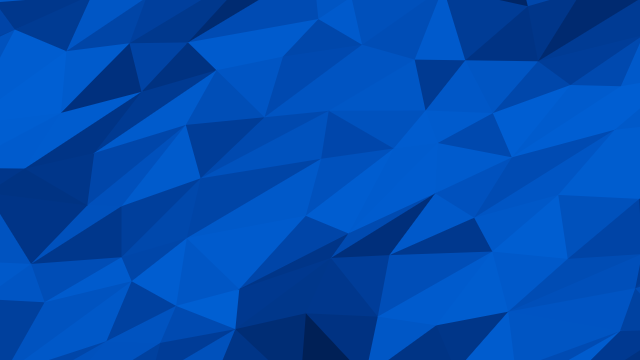
This background is drawn by a WebGL 1 fragment shader. Its source:

```glsl
precision highp float;
// Low-poly background of flat blue facets, stretched along a rising diagonal.

uniform vec2 u_resolution;

// Mesh, in units of canvas height
const vec2 CELL_ACROSS = vec2(0.212, 0.022);
const vec2 CELL_UP = vec2(0.065, 0.150);
const float JITTER = 0.80;         // vertex scatter, below 1 keeps cells simple
const float DIAGONAL_BIAS = 0.003; // preference for rising diagonals
const float SEED = 17.0;

// Shading
const float VERTEX_SHARE = 0.65;   // shade shared by facets around a vertex
const float FACET_SHARE = 0.76;    // shade belonging to one facet
const float BRIGHT_GREEN = 0.375;
const float SHADE_DEPTH = 0.19;
const float SHADOW_DEPTH = 0.09;   // extra drop in the rare darkest facets
const float SHADOW_RARITY = 25.0;

float hash(vec2 p) {
  return fract(sin(dot(p + SEED, vec2(127.1, 311.7))) * 43758.5453);
}

float cross2(vec2 a, vec2 b) {
  return a.x * b.y - a.y * b.x;
}

float signedArea(vec2 a, vec2 b, vec2 c) {
  return cross2(b - a, c - a);
}

vec2 toLattice(vec2 p) {
  return vec2(cross2(p, CELL_UP), cross2(CELL_ACROSS, p)) / cross2(CELL_ACROSS, CELL_UP);
}

// Scattered mesh vertex: position in xy, random tone in z
vec3 meshVertex(vec2 id) {
  vec2 offset = vec2(hash(id), hash(id + 41.3)) - 0.5;
  vec2 q = id + JITTER * offset;
  return vec3(q.x * CELL_ACROSS + q.y * CELL_UP, hash(id + 83.7));
}

// Distance to the line a-b, positive on its left
float edgeDistance(vec2 p, vec2 a, vec2 b) {
  return cross2(b - a, p - a) / max(length(b - a), 0.0001);
}

// Maps darkness from 0 to 1 onto the blue ramp
vec3 blueRamp(float darkness) {
  float green = BRIGHT_GREEN - SHADE_DEPTH * darkness
              - SHADOW_DEPTH * pow(darkness, SHADOW_RARITY);
  return vec3(0.0, green, green * (3.0 - 2.1 * green));
}

// Facet colour in rgb, premultiplied by its pixel coverage in a
vec4 facet(vec2 p, vec3 a, vec3 b, vec3 c, vec2 id, float pixel) {
  float inside = min(edgeDistance(p, a.xy, b.xy),
                 min(edgeDistance(p, b.xy, c.xy), edgeDistance(p, c.xy, a.xy)));
  float coverage = clamp(0.5 + inside / pixel, 0.0, 1.0);

  // Combine shared and own tones, then spread them evenly over 0 to 1
  float shared = ((a.z + b.z + c.z) / 3.0 - 0.5) * 6.0;
  float own = (hash(id) - 0.5) * 3.46;
  float tone = VERTEX_SHARE * shared + FACET_SHARE * own;
  float darkness = 1.0 / (1.0 + exp(-1.7 * tone));
  return vec4(blueRamp(darkness), 1.0) * coverage;
}

// Splits one cell along the diagonal that gives the fuller facets
vec4 cellFacets(vec2 p, vec2 id, float pixel) {
  vec3 a = meshVertex(id);
  vec3 b = meshVertex(id + vec2(1.0, 0.0));
  vec3 c = meshVertex(id + vec2(1.0, 1.0));
  vec3 d = meshVertex(id + vec2(0.0, 1.0));
  float rising = min(signedArea(a.xy, b.xy, c.xy), signedArea(a.xy, c.xy, d.xy));
  float falling = min(signedArea(a.xy, b.xy, d.xy), signedArea(b.xy, c.xy, d.xy));
  vec2 lowerId = id + vec2(0.31, 0.17);
  vec2 upperId = id + vec2(0.67, 0.83);

  if (rising > 0.0 && rising + DIAGONAL_BIAS > falling) {
    return facet(p, a, b, c, lowerId, pixel) + facet(p, a, c, d, upperId, pixel);
  }
  return facet(p, a, b, d, lowerId, pixel) + facet(p, b, c, d, upperId, pixel);
}

void main() {
  float pixel = 1.0 / u_resolution.y;
  vec2 p = gl_FragCoord.xy * pixel;
  vec2 home = floor(toLattice(p));

  // Blend the facets that touch this pixel
  vec4 sum = vec4(0.0);
  for (int y = -1; y <= 1; y++) {
    for (int x = -1; x <= 1; x++) {
      sum += cellFacets(p, home + vec2(float(x), float(y)), pixel);
    }
  }
  gl_FragColor = vec4(sum.rgb / max(sum.a, 0.0001), 1.0);
}
```
